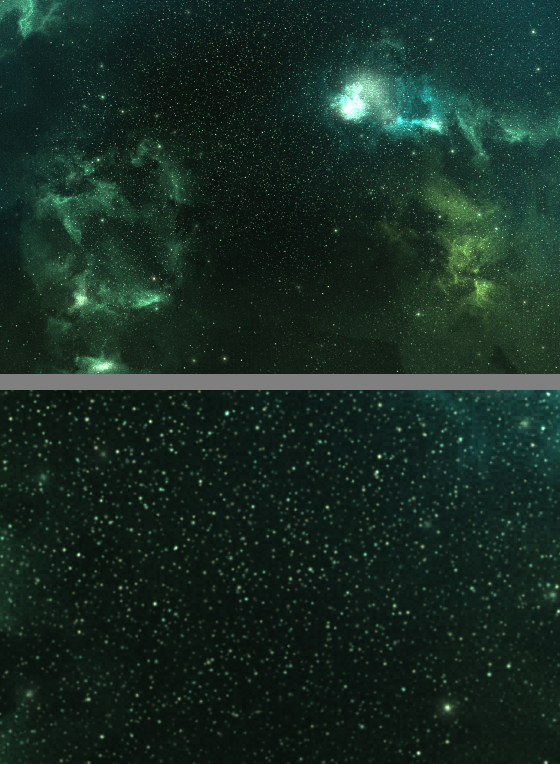
Top, the full canvas; bottom, a detail of the centre.
Reproduce this texture procedurally as a Shadertoy shader.

```glsl
// Deep green and teal nebula: ragged glowing clouds, a wispy ring and dense star dust.
#define VOID_COLOR  vec3(0.036, 0.064, 0.048)
#define TEAL_WASH   vec3(0.065, 0.200, 0.205)
#define OLIVE_WASH  vec3(0.130, 0.220, 0.145)
#define MIST_GREEN  vec3(0.250, 0.520, 0.370)
#define LIME_DUST   vec3(0.430, 0.570, 0.230)
#define CYAN_GAS    vec3(0.090, 0.600, 0.600)
#define CORE_LIGHT  vec3(0.860, 1.000, 0.800)
#define WARP        0.11
#define ROUGHNESS   0.60
#define STAR_GAIN   1.05
#define GRAIN       0.30

float hash(vec2 p) {
    return fract(sin(dot(p, vec2(127.1, 311.7))) * 43758.5453);
}

float noise(vec2 p) {
    vec2 i = floor(p), f = fract(p);
    f = f * f * (3.0 - 2.0 * f);
    return mix(mix(hash(i), hash(i + vec2(1, 0)), f.x),
               mix(hash(i + vec2(0, 1)), hash(i + vec2(1, 1)), f.x), f.y);
}

// Normalised fractal noise; a higher gain gives rougher clouds
float fbm(vec2 p, float gain) {
    float sum = 0.0, total = 0.0, amp = 1.0;
    for (int i = 0; i < 6; i++) {
        sum += amp * noise(p);
        total += amp;
        p = mat2(1.6, 1.2, -1.2, 1.6) * p + 3.7;
        amp *= gain;
    }
    return sum / total;
}

// Soft elliptical glow
float glow(vec2 p, vec2 centre, vec2 radii) {
    vec2 d = (p - centre) / radii;
    return exp(-dot(d, d));
}

// Soft elliptical outline
float ring(vec2 p, vec2 centre, vec2 radii, float width) {
    float d = (length((p - centre) / radii) - 1.0) / width;
    return exp(-d * d);
}

// Jittered stars on a turned grid; only a share of the cells is lit
vec3 stars(vec2 p, float turn, float cells, float share, float radius) {
    vec2 g = mat2(cos(turn), sin(turn), -sin(turn), cos(turn)) * p * cells + 40.0;
    vec2 id = floor(g);
    vec2 spot = 0.2 + 0.6 * vec2(hash(id + 0.31), hash(id.yx + 0.77));
    float d = length(fract(g) - spot) / cells;
    float r = max(radius, 0.4 / iResolution.y);
    float lit = step(hash(id + 0.53), share);
    float power = 0.2 + 0.8 * pow(hash(id.yx + 0.19), 2.5);
    vec3 tint = mix(vec3(0.50, 0.95, 0.75), vec3(0.95, 1.0, 0.70), hash(id + 0.92));
    return tint * lit * power * exp(-d * d / (r * r));
}

void mainImage(out vec4 fragColor, in vec2 fragCoord) {
    vec2 p = fragCoord / iResolution.y;
    p.x *= 1.5 * iResolution.y / iResolution.x;

    // Warped space and cloud textures
    vec2 bend = vec2(fbm(p * 7.0, 0.55), fbm(p * 7.0 + 17.0, 0.55)) - 0.5;
    vec2 q = p + WARP * bend;
    float broad = fbm(q * 3.0 + 4.0, 0.5);
    float puff = smoothstep(0.36, 0.66, fbm(q * 14.0 + 9.0, ROUGHNESS));
    float ridge = 1.0 - abs(2.0 * fbm(q * 9.0 + 31.0, 0.5) - 1.0);
    float strand = pow(ridge, 14.0);
    float cloud = puff * (0.40 + 0.80 * strand) + 0.18 * strand;

    // Dark middle with teal and olive washes around it
    float rim = smoothstep(0.35, 1.1, length((q - vec2(0.74, 0.58)) / vec2(0.80, 0.62)));
    float teal = smoothstep(0.20, 0.75, q.y + 0.5 * (broad - 0.5) + 0.35 * glow(p, vec2(0.0, 0.4), vec2(0.15, 0.4)));
    vec3 col = mix(VOID_COLOR, mix(OLIVE_WASH, TEAL_WASH, teal), rim * (0.30 + 1.15 * broad));
    col += TEAL_WASH * 0.45 * glow(q, vec2(1.08, 0.70), vec2(0.34, 0.28));
    col += vec3(0.055, 0.095, 0.050) * glow(q, vec2(1.28, 0.42), vec2(0.28, 0.32)) * (0.4 + puff);
    col += vec3(0.035, 0.085, 0.055) * glow(q, vec2(0.28, 0.36), vec2(0.28, 0.38)) * (0.4 + puff);

    // Ink stains with a fairly crisp border
    float stain = smoothstep(0.54, 0.57, fbm(p * 2.3 + 0.4 * bend + 21.0, 0.42));
    col *= 1.0 - 0.30 * stain * rim;

    // Broken left ring: diffuse mist plus a thin bright thread
    vec2 hub = vec2(0.345, 0.395), reach = vec2(0.14, 0.20);
    float upper = glow(q, vec2(0.25, 0.55), vec2(0.17, 0.11));
    float lower = glow(q, vec2(0.32, 0.20), vec2(0.20, 0.06));
    float side = glow(q, vec2(0.48, 0.46), vec2(0.05, 0.10));
    float lobes = 0.15 + upper + lower + 0.6 * side;
    float mist = lobes * cloud * 0.85 * ring(q, hub, reach, 0.24);
    mist += lobes * (0.15 + 0.6 * puff) * 0.45 * ring(q, hub, reach, 0.055);
    mist += cloud * 0.55 * glow(q, vec2(0.27, 0.52), vec2(0.14, 0.10));
    mist += cloud * 0.50 * glow(q, vec2(0.19, 0.28), vec2(0.07, 0.22));

    // Corner clouds and the tail on the right
    mist += cloud * 1.2 * glow(q, vec2(0.26, 0.02), vec2(0.11, 0.05));
    mist += (0.15 + cloud) * 1.1 * glow(q, vec2(0.02, 0.98), vec2(0.14, 0.10));
    mist += cloud * 1.0 * glow(q, vec2(1.36, 0.655), vec2(0.17, 0.05));
    mist += cloud * 0.6 * glow(q, vec2(1.05, 0.88), vec2(0.06, 0.04));
    col += MIST_GREEN * mist;
    float knots = glow(q, vec2(0.22, 0.21), vec2(0.030, 0.018))
                + 0.7 * glow(q, vec2(0.225, 0.525), vec2(0.020))
                + glow(q, vec2(0.28, 0.03), vec2(0.025, 0.015));
    col += CORE_LIGHT * 0.55 * knots * (0.25 + puff);

    // Yellow-green dust on the right
    float dust = glow(q, vec2(1.25, 0.28), vec2(0.075, 0.09))
               + 0.9 * glow(q, vec2(1.21, 0.47), vec2(0.06, 0.04))
               + 0.8 * glow(q, vec2(1.06, 0.40), vec2(0.035, 0.05));
    col += LIME_DUST * dust * (0.04 + 1.15 * cloud);

    // Cyan gas and its white-hot cores
    vec2 r = p + 0.5 * WARP * bend;
    float gas = glow(q, vec2(1.00, 0.715), vec2(0.14, 0.09))
              + 0.75 * glow(q, vec2(1.15, 0.695), vec2(0.09, 0.06));
    col += CYAN_GAS * gas * (0.22 + 1.05 * cloud);
    float core = 1.5 * glow(r, vec2(0.985, 0.75), vec2(0.056, 0.042))
               + 0.9 * glow(r, vec2(0.925, 0.70), vec2(0.040, 0.026))
               + 0.9 * glow(r, vec2(1.035, 0.69), vec2(0.032, 0.026))
               + 0.7 * glow(r, vec2(1.165, 0.665), vec2(0.028, 0.018));
    col += CORE_LIGHT * core * (0.40 + 0.70 * puff);

    // Star dust, small stars and a few haloed ones
    float crowd = smoothstep(0.25, 0.60, broad) * (1.0 - 0.45 * rim);
    vec3 sky = stars(p, 0.5, 150.0, 0.50, 0.0013) * crowd * 0.50;
    sky += stars(p, 1.1, 95.0, 0.38, 0.0015) * (0.2 + 0.8 * crowd) * 0.75;
    sky += stars(p, 2.0, 48.0, 0.24, 0.0017) * 0.9;
    sky += stars(p, 0.8, 16.0, 0.13, 0.0026) + 0.22 * stars(p, 0.8, 16.0, 0.13, 0.0085);
    col += STAR_GAIN * sky;

    // Fine grain on a canvas-sized grid
    col *= 1.0 + GRAIN * (hash(floor(p * 342.0)) - 0.5);
    fragColor = vec4(clamp(col, 0.0, 1.0), 1.0);
}
```
